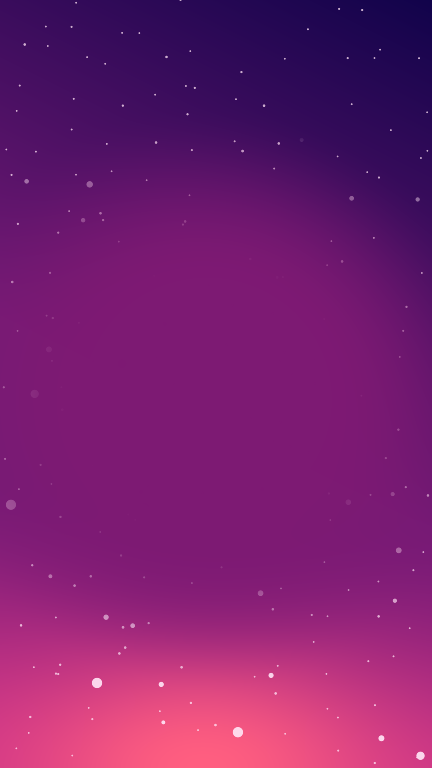
Reproduce this background procedurally as a Shadertoy shader.

```glsl
const vec3 NIGHT = vec3(0.06, 0.01, 0.29);
const vec3 VIOLET = vec3(0.46, 0.10, 0.46);
const vec3 PLUM = vec3(0.49, 0.10, 0.45);
const vec3 MAGENTA = vec3(0.80, 0.20, 0.53);
const vec3 CORAL = vec3(1.00, 0.37, 0.50);
const vec3 SPARK = vec3(1.00, 0.89, 0.96);

float hash(vec2 p) {
    return fract(sin(dot(p, vec2(12.9898, 78.233))) * 43758.5453);
}

// Diagonal night sky above, pink horizon and coral glow below
vec3 skyColor(vec2 uv) {
    float tilt = uv.x - 0.5;
    float night = clamp((uv.y + 0.28 * tilt - 0.45) / 0.7, 0.0, 1.0);
    float dusk = 1.0 - smoothstep(-0.03, 0.36, uv.y + 0.06 * tilt);
    vec2 fromGlow = (uv - vec2(0.47, 0.0)) / vec2(0.40, 0.13);
    vec3 color = mix(VIOLET, NIGHT, night);
    color = mix(color, MAGENTA, dusk);
    return mix(color, CORAL, exp(-dot(fromGlow, fromGlow)));
}

// Soft oval haze that covers the middle
float hazeAmount(vec2 uv) {
    float d = length((uv - vec2(0.48, 0.48)) / vec2(0.40, 0.22));
    return 1.0 - smoothstep(0.72, 1.75, d);
}

// One randomly placed disc per occupied grid cell
float dotLayer(vec2 p, float columns, float density, vec2 radii, float seed, float pixel) {
    vec2 cell = floor(p * columns);
    vec2 key = cell + seed;
    vec2 offset = vec2(hash(key), hash(key + 17.3));
    vec2 center = (cell + mix(vec2(0.1), vec2(0.9), offset)) / columns;
    float size = hash(key + 41.7);
    float radius = mix(radii.x, radii.y, size * size);
    float disc = 1.0 - smoothstep(radius - 0.5 * pixel, radius + 0.5 * pixel, length(p - center));
    return disc * step(hash(key + 63.1), density);
}

void mainImage(out vec4 fragColor, in vec2 fragCoord) {
    vec2 uv = fragCoord / iResolution.xy;
    vec2 p = fragCoord / iResolution.x;
    float pixel = 1.0 / iResolution.x;

    vec3 color = skyColor(uv);

    // Fine stars in two irregular layers
    float stars = dotLayer(p, 10.0, 0.5, vec2(0.0020, 0.0030), 3.0, pixel);
    stars = max(stars, dotLayer(p, 13.0, 0.22, vec2(0.0020, 0.0032), 29.0, pixel));

    // Larger orbs that brighten toward the bottom and leave the top clear
    float orbs = dotLayer(p, 7.0, 0.36, vec2(0.0045, 0.0075), 8.0, pixel);
    orbs = max(orbs, dotLayer(p, 4.0, 0.38, vec2(0.0095, 0.0120), 5.0, pixel));
    orbs *= mix(0.92, 0.45, smoothstep(0.12, 0.32, uv.y));
    orbs *= 1.0 - smoothstep(0.79, 0.83, uv.y);
    color = mix(color, SPARK, max(0.75 * stars, orbs));

    // The haze hides the dots near the center
    color = mix(color, PLUM, hazeAmount(uv));
    fragColor = vec4(color, 1.0);
}
```
